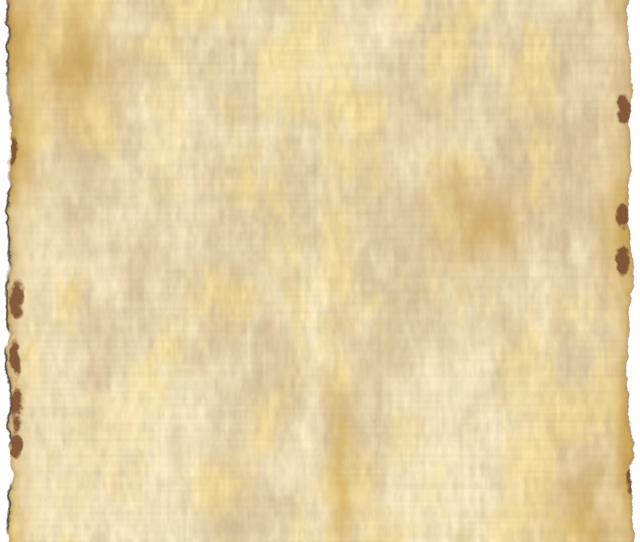
Give the GLSL for this texture, as a Shadertoy shader.

```glsl
const vec3 BACKDROP = vec3(1.0, 0.995, 0.99);
const vec3 PALE     = vec3(0.95, 0.89, 0.745);
const vec3 TAN      = vec3(0.85, 0.765, 0.61);
const vec3 GOLD     = vec3(0.95, 0.86, 0.57);
const vec3 OCHRE    = vec3(0.77, 0.60, 0.27);
const vec3 BURN     = vec3(0.46, 0.28, 0.17);
const vec3 SHADOW   = vec3(0.20, 0.20, 0.19);

const float LEFT_EDGE    = 0.0155;
const float RIGHT_EDGE   = 0.985;
const float EDGE_WAVE    = 0.018;
const float EDGE_TATTER  = 0.008;
const float SHADOW_WIDTH = 0.005;
const float WEAVE_FREQ   = 170.0;
const float WEAVE_DEPTH  = 0.035;
const float FIBRE_DEPTH  = 0.13;

// Each patch: centre xy, radii zw, as fractions of the canvas
const int OCHRE_COUNT = 9;
const vec4 OCHRE_PATCHES[OCHRE_COUNT] = vec4[](
    vec4(0.035, 0.92, 0.05, 0.09), vec4(0.13, 0.89, 0.05, 0.12),
    vec4(0.70, 0.65, 0.035, 0.07), vec4(0.765, 0.57, 0.05, 0.065),
    vec4(0.53, 0.08, 0.022, 0.16), vec4(0.91, 0.04, 0.055, 0.11),
    vec4(0.97, 0.57, 0.03, 0.11), vec4(0.025, 0.72, 0.035, 0.08),
    vec4(0.985, 0.18, 0.02, 0.12));

const int BURN_COUNT = 10;
const vec4 BURN_PATCHES[BURN_COUNT] = vec4[](
    vec4(0.975, 0.80, 0.016, 0.038), vec4(0.972, 0.60, 0.013, 0.032),
    vec4(0.972, 0.52, 0.014, 0.035), vec4(0.985, 0.325, 0.009, 0.016),
    vec4(0.985, 0.11, 0.011, 0.03), vec4(0.020, 0.72, 0.010, 0.035),
    vec4(0.027, 0.45, 0.016, 0.05), vec4(0.024, 0.34, 0.013, 0.035),
    vec4(0.027, 0.25, 0.014, 0.045), vec4(0.025, 0.175, 0.012, 0.03));

const int TAN_COUNT = 6;
const vec4 TAN_PATCHES[TAN_COUNT] = vec4[](
    vec4(0.13, 0.66, 0.05, 0.09), vec4(0.52, 0.77, 0.04, 0.08),
    vec4(0.88, 0.72, 0.09, 0.10), vec4(0.36, 0.37, 0.06, 0.10),
    vec4(0.37, 0.08, 0.06, 0.10), vec4(0.88, 0.27, 0.06, 0.15));

const int PALE_COUNT = 5;
const vec4 PALE_PATCHES[PALE_COUNT] = vec4[](
    vec4(0.73, 0.32, 0.10, 0.15), vec4(0.67, 0.08, 0.09, 0.13),
    vec4(0.16, 0.18, 0.10, 0.15), vec4(0.49, 0.48, 0.025, 0.40),
    vec4(0.27, 0.72, 0.08, 0.16));

float hash(vec2 p) {
    return fract(sin(dot(p, vec2(127.1, 311.7))) * 43758.5453);
}

float noise(vec2 p) {
    vec2 cell = floor(p), f = fract(p);
    f = f * f * (3.0 - 2.0 * f);
    return mix(mix(hash(cell), hash(cell + vec2(1, 0)), f.x),
               mix(hash(cell + vec2(0, 1)), hash(cell + vec2(1, 1)), f.x), f.y);
}

float fbm(vec2 p) {
    float sum = 0.0, amp = 0.5;
    for (int i = 0; i < 4; i++) {
        sum += amp * noise(p);
        p = p * 2.03 + 17.3;
        amp *= 0.5;
    }
    return sum / 0.9375;
}

float patchFalloff(vec2 uv, vec4 spot) {
    vec2 d = (uv - spot.xy) / spot.zw;
    return exp(-dot(d, d));
}

void mainImage(out vec4 fragColor, in vec2 fragCoord) {
    vec2 uv = fragCoord / iResolution.xy;
    vec2 p = fragCoord / iResolution.y;
    float pixel = 1.0 / iResolution.x;

    // Noise layers, stretched along the vertical fibres
    float blotch = fbm(p * vec2(8.0, 5.0) + 3.7);
    float cloud  = fbm(p * vec2(28.0, 15.0) + 21.0);
    float fibre  = fbm(p * vec2(100.0, 38.0) + 54.0);
    float grain  = fbm(p * 55.0 + 80.0);
    float weave  = noise(p * vec2(9.0, WEAVE_FREQ))
                 + noise(p * vec2(WEAVE_FREQ, 9.0) + 40.0) - 1.0;

    // Accumulated stains
    float ochre = 0.0, burn = 0.0, tan_ = 0.0, pale = 0.0;
    for (int i = 0; i < OCHRE_COUNT; i++) ochre += patchFalloff(uv, OCHRE_PATCHES[i]);
    for (int i = 0; i < BURN_COUNT; i++) burn += patchFalloff(uv, BURN_PATCHES[i]);
    for (int i = 0; i < TAN_COUNT; i++) tan_ += patchFalloff(uv, TAN_PATCHES[i]);
    for (int i = 0; i < PALE_COUNT; i++) pale += patchFalloff(uv, PALE_PATCHES[i]);

    // Torn sides: positive distances lie on the paper
    float tatter = EDGE_TATTER * (fbm(p * 70.0) - 0.5);
    float leftDist = uv.x - LEFT_EDGE + tatter
                   - EDGE_WAVE * (fbm(vec2(2.3, p.y * 15.0)) - 0.5);
    float rightDist = RIGHT_EDGE - uv.x + tatter
                    - EDGE_WAVE * (fbm(vec2(9.1, p.y * 17.0)) - 0.5);
    float inside = min(leftDist, rightDist);

    // Paper body
    float tone = 0.55 * blotch + 0.45 * cloud + 0.16 * tan_ - 0.13 * pale;
    vec3 col = mix(PALE, TAN, smoothstep(0.28, 0.76, tone));
    float yellowing = smoothstep(0.45, 0.75, fbm(p * vec2(16.0, 9.0) + 63.0));
    col = mix(col, GOLD, 0.6 * yellowing * (1.0 - 0.5 * min(pale, 1.0)));
    col *= 1.0 + FIBRE_DEPTH * (fibre - 0.5) + WEAVE_DEPTH * weave;

    // Ageing, ochre stains and scorched rims
    float rim = exp(-max(inside, 0.0) / 0.022);
    float age = 0.55 * ochre * (0.35 + 1.1 * cloud) + 0.45 * rim;
    col = mix(col, OCHRE, clamp(age, 0.0, 0.75));
    float scorch = smoothstep(0.38, 0.72, burn * (0.35 + grain));
    scorch += 0.35 * exp(-max(inside, 0.0) / 0.003);
    col = mix(col, BURN, clamp(scorch, 0.0, 0.85));

    // Backdrop with a thin shadow outside the left side
    float shade = 0.85 * smoothstep(-SHADOW_WIDTH, -0.2 * SHADOW_WIDTH, leftDist);
    shade *= smoothstep(0.25, 0.55, noise(vec2(5.0, p.y * 24.0))) * step(uv.x, 0.5);
    vec3 outside = mix(BACKDROP, SHADOW, shade);
    col = mix(outside, col, smoothstep(-pixel, pixel, inside));

    fragColor = vec4(clamp(col, 0.0, 1.0), 1.0);
}
```
